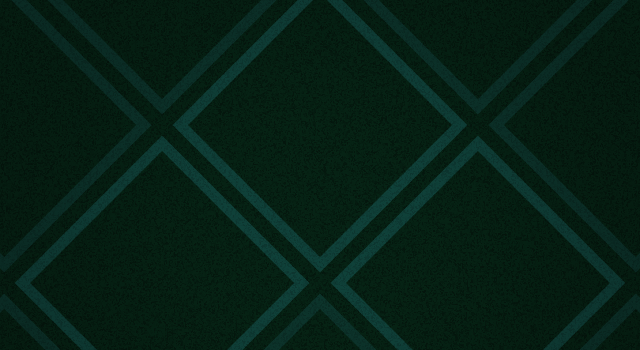
This pattern is drawn by a WebGL 2 fragment shader. Its source:

```glsl
#version 300 es
precision highp float;
// Dark green woven cloth with a lattice of outlined teal diamonds, three of them lit.

#define PITCH 0.4935               // diamond spacing, in canvas widths
#define CENTRE vec2(0.5, 0.3515)   // centre of the middle diamond
#define BAND_INNER 0.4180          // band edges, as a share of the pitch
#define BAND_OUTER 0.4665
#define LIGHT_POS vec2(0.0, -0.31) // lit spot, in pitches from the middle diamond
#define LIGHT_RADIUS 0.61
#define LIGHT_FALLOFF 0.20         // loss of light towards the corners
#define GRAIN_CELLS 470.0          // weave cells across the canvas
#define GRAIN_CLOTH 0.42
#define GRAIN_BAND 0.20

uniform vec2 u_resolution;
out vec4 fragColor;

const vec3 CLOTH = vec3(0.019, 0.113, 0.066);
const vec3 BAND_DIM = vec3(0.041, 0.178, 0.148);
const vec3 BAND_LIT = vec3(0.052, 0.222, 0.196);

vec3 hash3(vec2 p) {
    vec3 h = fract(p.xyx * vec3(0.1031, 0.1030, 0.0973));
    h += dot(h, h.yxz + 33.33);
    return fract((h.xxy + h.yzz) * h.zyx);
}

// Cellular noise: the random shade of the nearest jittered point
float cellShade(vec2 p) {
    vec2 cell = floor(p), local = fract(p);
    float nearest = 8.0, shade = 0.0;
    for (int y = -1; y <= 1; y++) {
        for (int x = -1; x <= 1; x++) {
            vec2 offset = vec2(x, y);
            vec3 rnd = hash3(cell + offset);
            vec2 toPoint = offset + rnd.xy - local;
            float d = dot(toPoint, toPoint);
            if (d < nearest) {
                nearest = d;
                shade = rnd.z;
            }
        }
    }
    return shade;
}

void main() {
    vec2 uv = gl_FragCoord.xy / u_resolution.x;

    // Diagonal lattice: one unit square per diamond
    vec2 p = (uv - CENTRE) / PITCH;
    vec2 lattice = vec2(p.x + p.y, p.x - p.y);
    vec2 id = floor(lattice + 0.5);
    vec2 local = abs(lattice - id);
    float diamond = max(local.x, local.y);

    // Outline band with soft edges
    float aa = 0.8 / (PITCH * u_resolution.x);
    float band = smoothstep(BAND_INNER - aa, BAND_INNER + aa, diamond)
               - smoothstep(BAND_OUTER - aa, BAND_OUTER + aa, diamond);

    // Each diamond takes its brightness from its centre
    vec2 middle = 0.5 * vec2(id.x + id.y, id.x - id.y);
    float lit = 1.0 - smoothstep(LIGHT_RADIUS - 0.03, LIGHT_RADIUS + 0.03,
                                 distance(middle, LIGHT_POS));
    vec3 color = mix(CLOTH, mix(BAND_DIM, BAND_LIT, lit), band);

    // Gentle pool of light over the whole cloth
    float spread = smoothstep(0.2, 1.1, distance(p, LIGHT_POS));
    color *= 1.0 + LIGHT_FALLOFF * (0.4 - spread);

    // Woven grain: mostly even with sparse dark flecks, weaker on the bands
    float shade = cellShade(uv * GRAIN_CELLS);
    color *= 1.0 + (0.333 - shade * shade) * mix(GRAIN_CLOTH, GRAIN_BAND, band);

    fragColor = vec4(color, 1.0);
}
```
